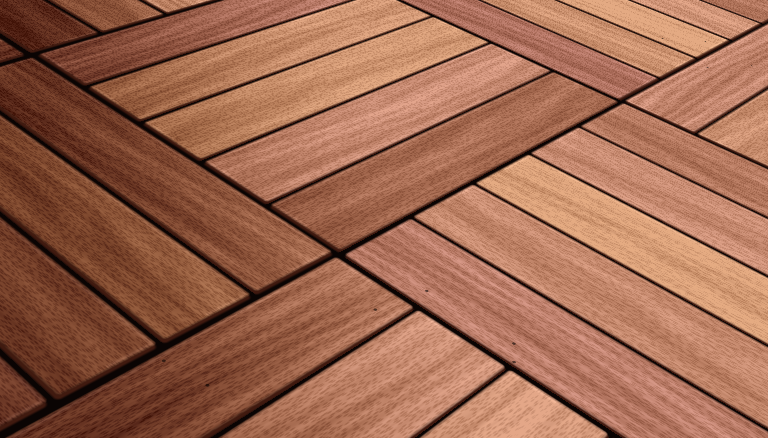
Reproduce this texture procedurally as a Shadertoy shader.

```glsl
// Hardwood deck of square tiles, five slats each, turned in a checkerboard weave.
// A perspective map gives deck coordinates; each slat is a rounded box whose
// grain comes from layered sines and stretched cellular noise.

float hash(vec2 p) {
    return fract(sin(dot(p, vec2(127.1, 311.7))) * 43758.5);
}

// Distance to the nearest scattered point, one per unit cell
float cells(vec2 p) {
    vec2 cell = floor(p);
    float nearest = 2.0;
    for (int y = -1; y <= 1; y++)
        for (int x = -1; x <= 1; x++) {
            vec2 n = cell + vec2(x, y);
            vec2 point = n + vec2(hash(n), hash(n + 37.2));
            nearest = min(nearest, length(point - p));
        }
    return nearest;
}

float roundBox(vec2 p, vec2 halfSize, float radius) {
    vec2 d = abs(p) - halfSize + radius;
    return length(max(d, 0.0)) + min(max(d.x, d.y), 0.0) - radius;
}

// Canvas to deck, from a tile corner and the two vanishing points
vec2 deckCoords(vec2 p) {
    vec2 corner = vec2(0.772, 0.422);
    vec2 vanishLeft = vec2(-2.564, 2.591);
    vec2 vanishRight = vec2(3.406, 1.838);
    vec2 w = inverse(mat2(vanishLeft - corner, vanishRight - corner)) * (p - corner);
    return w / (1.0 - w.x - w.y) / vec2(0.265, 0.325);
}

// Lightness offset of the wood at c (x along the slat, y across it)
float grain(vec2 c, float seed) {
    float phase = seed * 40.0;
    float bend = 5.0 * sin(c.x * 3.0 + phase) + 1.6 * sin(c.x * 8.0 + c.y * 38.0 + phase);
    float rings = sin(c.y * (90.0 + 130.0 * seed) + bend);
    float fibres = sin(c.y * 570.0 + 2.0 * sin(c.x * 13.0 + phase) + 2.0 * rings);
    float bands = sin(c.y * 47.0 + 1.5 * sin(c.x * 2.3 + phase));
    float pores = 1.0 - smoothstep(0.1, 0.55, cells(c * vec2(62.0, 240.0) + phase));
    float flecks = cells(c * vec2(9.0, 75.0) + phase * 2.0) - 0.5;
    return (0.03 + 0.07 * seed) * rings + 0.03 * fibres + 0.07 * bands
         - 0.19 * pores + 0.17 * flecks;
}

void mainImage(out vec4 fragColor, in vec2 fragCoord) {
    vec2 p = fragCoord / iResolution.y;
    vec2 deck = deckCoords(p);
    float soft = 0.5 * length(fwidth(deck));

    // Tile, slat and position within the slat
    vec2 tile = floor(deck);
    vec2 f = deck - tile;
    bool turned = mod(tile.x + tile.y, 2.0) > 0.5;
    vec2 q = turned ? f : f.yx;
    float row = floor(q.y * 5.0);
    float seed = hash(tile * 7.3 + row * 1.7 + 3.0);
    vec2 c = q - vec2(0.5, (row + 0.5) / 5.0);

    // Light falls off to the left and in the far right corner
    float sweep = p.x + 0.35 * p.y - 0.6 * max(p.x + p.y - 2.0, 0.0);
    float light = smoothstep(0.1, 1.2, sweep);

    // Slat outline, with wider joints in the shaded part
    vec2 halfSize = vec2(0.495, 0.1) - mix(0.0085, 0.0035, light) - 0.0015 * seed;
    float edge = roundBox(c, halfSize, 0.007);
    float wall = roundBox(c + 0.006, halfSize, 0.007);

    // Wood colour, varied from slat to slat; the middle tones lean red
    float tone = 0.17 + 0.77 * light + 0.34 * (sin(0.75 * row) - 0.5)
               + 0.2 * (seed - 0.5) + grain(c, seed);
    tone = clamp(tone, -0.2, 1.12);
    vec3 wood = mix(vec3(0.35, 0.165, 0.105), vec3(0.83, 0.61, 0.49), tone);
    wood -= vec3(0.0, 0.06, 0.15) * max(tone * (1.0 - tone), 0.0);
    float golden = 0.5 * hash(vec2(seed, row)) + 0.5 * max(sin(0.75 * row), 0.0);
    wood *= mix(vec3(1.0, 0.95, 1.08), vec3(1.01, 1.01, 0.95), golden);

    // Rounded edges, soft glint on the far rim, a few pinholes
    wood *= 1.0 - 0.28 * (1.0 - smoothstep(0.0, 0.006, -edge));
    float rim = smoothstep(-0.012, -0.006, edge) * (1.0 - smoothstep(-0.006, -0.001, edge));
    wood += 0.06 * rim * step(0.0, c.y);
    float hole = 1.0 - smoothstep(0.008, 0.016, cells(c * 4.0 + seed * 30.0));
    wood *= 1.0 - 0.55 * hole * step(0.75, seed);

    // Joints: near-black gap with a dim side wall
    vec3 gap = mix(vec3(0.25, 0.10, 0.06), vec3(0.04, 0.015, 0.01),
                   smoothstep(-soft, soft + 0.003, wall));
    vec3 color = mix(wood, gap, smoothstep(-soft, soft, edge));
    fragColor = vec4(clamp(color, 0.0, 1.0), 1.0);
}
```
